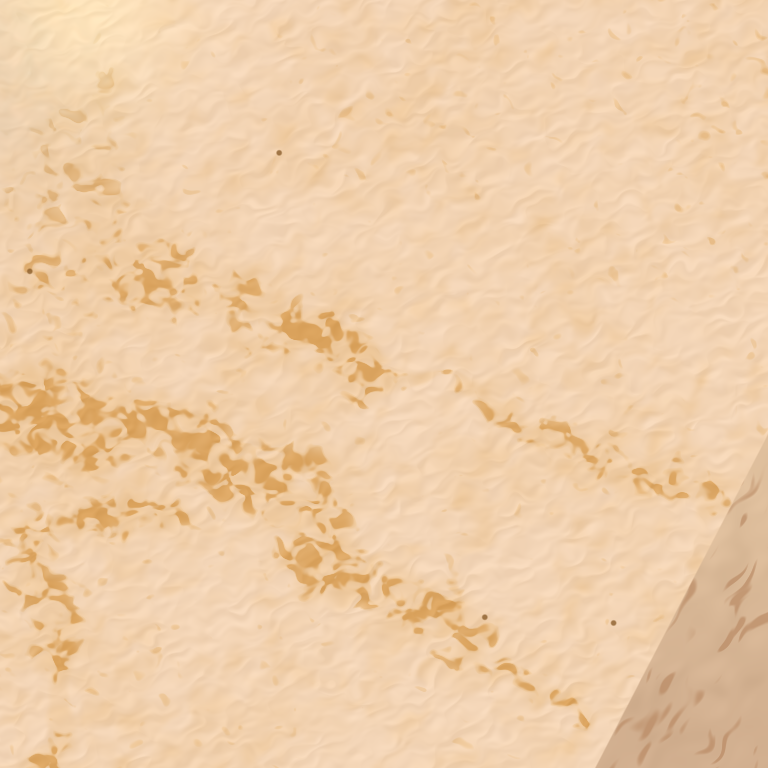
A WebGL 2 fragment shader for this texture:

```glsl
#version 300 es
precision highp float;

uniform vec2 u_resolution;
out vec4 fragColor;

vec3 hash3(vec2 cell) {
    vec3 q = fract(cell.xyx * vec3(0.1031, 0.1030, 0.0973));
    q += dot(q, q.yxz + 33.33);
    return fract((q.xxy + q.yzz) * q.zyx);
}

// Cellular noise: signed soft blobs, one per cell, centred on zero
float blobNoise(vec2 p) {
    vec2 cell = floor(p);
    float sum = 0.0;
    for (int y = -1; y <= 1; y++) {
        for (int x = -1; x <= 1; x++) {
            vec2 id = cell + vec2(x, y);
            vec3 rnd = hash3(id + 100.0);
            vec2 d = id + rnd.xy - p;
            float w = max(0.0, 1.0 - dot(d, d));
            sum += (rnd.z * 2.0 - 1.0) * w * w * w;
        }
    }
    return sum * 1.6;
}

// Blob noise stretched along a direction
float fibreNoise(vec2 p, float angle, float freq, float stretch) {
    vec2 along = vec2(cos(angle), sin(angle));
    vec2 q = vec2(dot(p, along) / stretch, dot(p, vec2(-along.y, along.x)));
    return blobNoise(q * freq);
}

vec2 warp(vec2 p, float freq, float amount) {
    return p + amount * vec2(blobNoise(p * freq), blobNoise(p * freq + 37.0));
}

// Soft tapered stroke: 1 on its axis, 0 outside
float vein(vec2 p, vec2 a, vec2 b, float startWidth, float endWidth) {
    vec2 ab = b - a;
    float t = clamp(dot(p - a, ab) / dot(ab, ab), 0.0, 1.0);
    return smoothstep(1.3, 0.35, length(p - a - ab * t) / mix(startWidth, endWidth, t));
}

float veinDensity(vec2 p) {
    // Broad lower vein
    float d = vein(p, vec2(-0.02, 0.47), vec2(0.22, 0.45), 0.065, 0.06);
    d = max(d, vein(p, vec2(0.22, 0.45), vec2(0.40, 0.32), 0.06, 0.07));
    d = max(d, vein(p, vec2(0.40, 0.30), vec2(0.60, 0.17), 0.06, 0.05));
    d = max(d, vein(p, vec2(0.60, 0.17), vec2(0.77, 0.07), 0.065, 0.02));
    // Thin upper vein
    d = max(d, 0.75 * vein(p, vec2(0.08, 0.86), vec2(0.10, 0.68), 0.06, 0.11));
    d = max(d, 0.75 * vein(p, vec2(0.14, 0.66), vec2(0.38, 0.59), 0.08, 0.035));
    d = max(d, vein(p, vec2(0.38, 0.59), vec2(0.47, 0.52), 0.018, 0.042));
    d = max(d, vein(p, vec2(0.47, 0.51), vec2(0.56, 0.50), 0.04, 0.013));
    d = max(d, 0.8 * vein(p, vec2(0.56, 0.50), vec2(0.73, 0.44), 0.008, 0.025));
    d = max(d, 0.8 * vein(p, vec2(0.74, 0.44), vec2(0.94, 0.34), 0.035, 0.03));
    // Hooked vein
    d = max(d, 0.95 * vein(p, vec2(0.22, 0.31), vec2(0.07, 0.32), 0.035, 0.03));
    d = max(d, 0.9 * vein(p, vec2(0.04, 0.31), vec2(0.06, 0.14), 0.03, 0.04));
    d = max(d, vein(p, vec2(0.07, 0.14), vec2(0.07, 0.02), 0.03, 0.045));
    // Faint clouds
    d = max(d, 0.35 * vein(p, vec2(0.96, 0.90), vec2(0.92, 0.70), 0.12, 0.10));
    return max(d, 0.3 * vein(p, vec2(0.10, 0.55), vec2(0.12, 0.20), 0.15, 0.20));
}

// Fine wrinkled surface height
float wrinkles(vec2 p) {
    float coarse = 1.0 - abs(fibreNoise(p, 0.45, 62.0, 2.0));
    return coarse + 0.4 * fibreNoise(p, 0.2, 110.0, 1.6);
}

vec3 stainRamp(float t) {
    vec3 c = mix(vec3(0.955, 0.838, 0.72), vec3(0.93, 0.78, 0.60), smoothstep(0.0, 0.5, t));
    return mix(c, vec3(0.855, 0.635, 0.36), smoothstep(0.45, 1.05, t));
}

// Sparse dark pinholes
float pinholes(vec2 p, float freq, float radius, float pixel) {
    vec3 rnd = hash3(floor(p * freq) + 9.0);
    float d = length(fract(p * freq) - 0.2 - 0.6 * rnd.xy) / freq;
    return step(0.92, rnd.z) * smoothstep(radius + pixel, radius - pixel, d);
}

vec3 stone(vec2 p, float pixel) {
    vec2 q = warp(p, 45.0, 0.005);
    float density = veinDensity(warp(warp(p, 9.0, 0.022), 30.0, 0.011));
    float patches = blobNoise(p * 7.0 + 11.0);
    float grain = 0.8 * fibreNoise(q, -0.5, 78.0, 1.6) + 0.45 * fibreNoise(q, 0.3, 125.0, 1.3);
    float fleck = smoothstep(-0.15, 0.65, grain + 1.35 * density + 0.25 * patches - 1.2);

    float mottle = 0.15 + 0.06 * patches + 0.09 * fibreNoise(q, 0.6, 55.0, 1.5);
    float tone = mottle + 0.16 * density + fleck * mix(0.38, 0.68, density);
    vec3 c = stainRamp(tone);

    // Light and pale corner
    float haze = exp(-35.0 * dot(p - vec2(0.0, 0.92), p - vec2(0.0, 0.92)));
    c = mix(c, vec3(0.90, 0.80, 0.68), haze * (0.6 + 0.25 * grain));
    float glow = exp(-70.0 * dot(p - vec2(0.11, 1.0), p - vec2(0.11, 1.0)));
    c += glow * vec3(0.06, 0.07, 0.03);

    float slope = wrinkles(q + vec2(-0.0022, 0.0028)) - wrinkles(q);
    c -= clamp(slope, -0.7, 0.7) * vec3(0.032, 0.036, 0.04);
    return mix(c, vec3(0.52, 0.34, 0.14), 0.75 * pinholes(p, 7.0, 0.0035, pixel));
}

vec3 cornerSlab(vec2 p) {
    vec2 q = warp(p, 30.0, 0.006);
    float streak = fibreNoise(q, 0.95, 115.0, 4.0) + 0.4 * blobNoise(p * 18.0);
    vec3 c = mix(vec3(0.82, 0.685, 0.56), vec3(0.87, 0.745, 0.61), smoothstep(0.0, 0.4, p.y));
    c += 0.012 * fibreNoise(q, 0.8, 60.0, 2.0);
    return mix(c, vec3(0.72, 0.53, 0.38), 0.65 * smoothstep(0.55, 1.3, streak));
}

void main() {
    vec2 p = gl_FragCoord.xy / u_resolution;
    float pixel = 1.0 / min(u_resolution.x, u_resolution.y);
    float edge = dot(p - vec2(0.775, 0.0), vec2(0.888, -0.46));
    vec3 c = mix(stone(p, pixel), cornerSlab(p), smoothstep(-pixel, pixel, edge));
    fragColor = vec4(clamp(c, 0.0, 1.0), 1.0);
}
```
